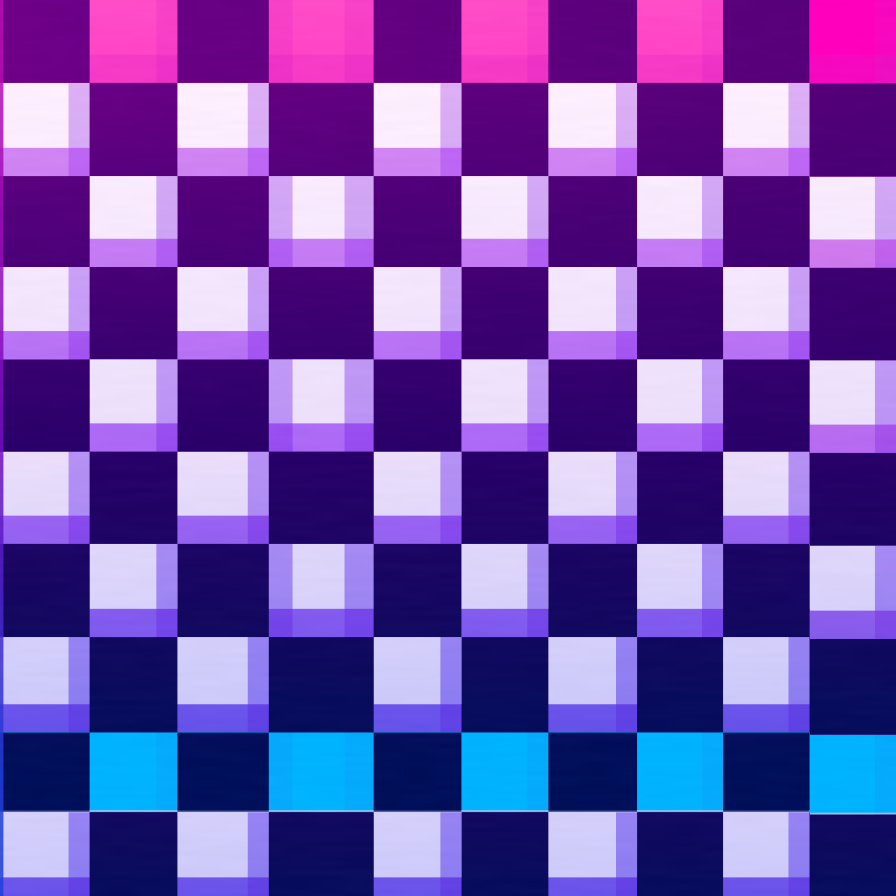
A WebGL 2 fragment shader for this pattern:

```glsl
#version 300 es
precision highp float;

uniform vec2 u_resolution;
out vec4 fragColor;

const int CELLS = 10;

// Cell borders: columns from the left, rows from the top
const float COLUMNS[11] = float[11](0.0, 0.1, 0.198, 0.3, 0.417, 0.515, 0.612, 0.711, 0.807, 0.9035, 1.0);
const float ROWS[11] = float[11](0.0, 0.0925, 0.1965, 0.298, 0.401, 0.504, 0.607, 0.711, 0.8175, 0.906, 1.0);

const vec3 PINK = vec3(1.0, 0.30, 0.78);
const vec3 HOT_PINK = vec3(1.0, 0.0, 0.74);
const vec3 CYAN = vec3(0.0, 0.70, 1.0);

float hash(vec2 p) {
    vec3 q = fract(p.xyx * vec3(0.1031, 0.1030, 0.0973));
    q += dot(q, q.yzx + 33.33);
    return fract((q.x + q.y) * q.z);
}

float valueNoise(vec2 p) {
    vec2 cell = floor(p);
    vec2 f = fract(p);
    f = f * f * (3.0 - 2.0 * f);
    float low = mix(hash(cell), hash(cell + vec2(1.0, 0.0)), f.x);
    float high = mix(hash(cell + vec2(0.0, 1.0)), hash(cell + vec2(1.0)), f.x);
    return mix(low, high, f.y);
}

// Smoothed step across one pixel
float edge(float border, float x, float pixel) {
    return clamp((x - border) / pixel + 0.5, 0.0, 1.0);
}

// Vertical three-colour gradient
vec3 ramp(vec3 top, vec3 middle, vec3 bottom, float depth) {
    vec3 upper = mix(top, middle, clamp((depth - 0.08) / 0.42, 0.0, 1.0));
    return mix(upper, bottom, clamp((depth - 0.5) / 0.36, 0.0, 1.0));
}

// Index of the interval holding x; parity flips sign at each inner border
int locate(float borders[11], float x, float pixel, out float parity) {
    int index = 0;
    parity = 1.0;
    for (int i = 1; i < CELLS; i++) {
        if (x >= borders[i]) index = i;
        parity *= 1.0 - 2.0 * edge(borders[i], x, pixel);
    }
    return index;
}

vec3 darkColor(float depth, float x) {
    vec3 top = mix(vec3(0.43, 0.0, 0.53), vec3(0.33, 0.0, 0.47), x);
    return ramp(top, vec3(0.16, 0.0, 0.41), vec3(0.0, 0.06, 0.35), depth);
}

// Pale face with a shaded side, a shaded foot and a deeper corner
vec3 paleColor(float depth, float side, float foot) {
    vec3 face = ramp(vec3(1.0, 0.94, 1.0), vec3(0.92, 0.87, 0.98), vec3(0.77, 0.77, 0.98), depth);
    vec3 sideTone = ramp(vec3(0.87, 0.69, 0.96), vec3(0.72, 0.57, 0.96), vec3(0.50, 0.47, 0.94), depth);
    vec3 footTone = ramp(vec3(0.86, 0.55, 0.95), vec3(0.67, 0.41, 0.96), vec3(0.36, 0.31, 0.91), depth);
    vec3 corner = ramp(vec3(0.79, 0.43, 0.96), vec3(0.59, 0.30, 0.94), vec3(0.34, 0.25, 0.89), depth);
    return mix(mix(face, sideTone, side), mix(footTone, corner, side), foot);
}

vec3 accentColor(vec3 base, vec3 shade, float side, float foot) {
    return mix(base, shade, 0.22 * side + 0.25 * foot);
}

void main() {
    vec2 uv = gl_FragCoord.xy / u_resolution;
    vec2 pixel = 1.0 / u_resolution;
    float depth = 1.0 - uv.y;

    // The last column hangs slightly lower
    float rowDepth = depth - 0.003 * depth * step(COLUMNS[9], uv.x);
    float parityX, parityY;
    int column = locate(COLUMNS, uv.x, pixel.x, parityX);
    int row = locate(ROWS, rowDepth, pixel.y, parityY);
    float light = 0.5 - 0.5 * parityX * parityY;

    // Shaded strips; the wide column has one on both sides
    bool wide = column == 3;
    float side = edge(COLUMNS[column + 1] - (wide ? 0.0325 : 0.0235), uv.x, pixel.x);
    if (wide) side = max(side, 1.0 - edge(COLUMNS[column] + 0.0265, uv.x, pixel.x));
    float footHeight = row == 9 ? 0.0208 : 0.0315;
    float foot = edge(ROWS[row + 1] - footHeight, rowDepth, pixel.y);

    // The bottom row restarts at an earlier tone
    float tone = row == 9 ? depth - 0.2 : depth;
    vec3 dark = darkColor(tone, uv.x);
    vec3 pale = paleColor(tone, side, foot);
    if (column == 9) pale = mix(pale, vec3(1.0, 0.45, 0.8), 0.25 * foot * (1.0 - depth));
    if (row == 0) {
        vec3 base = column == 9 ? HOT_PINK : mix(PINK, HOT_PINK, 0.15 * depth / ROWS[1]);
        pale = accentColor(base, vec3(0.86, 0.12, 0.78), side, foot);
    }
    if (row == 8) pale = accentColor(CYAN, vec3(0.08, 0.55, 0.95), side, 0.0);
    vec3 color = mix(dark, pale, light);

    // Hairline above the bottom row and bright left rim
    float hairline = 1.0 - smoothstep(0.0007, 0.0007 + pixel.y, abs(rowDepth - 0.9055));
    color = mix(color, vec3(0.78, 0.82, 1.0), hairline * mix(0.2, 0.7, light));
    vec3 rim = ramp(vec3(0.72, 0.05, 0.70), vec3(0.45, 0.05, 0.75), vec3(0.12, 0.25, 0.85), depth);
    color = mix(color, rim, 0.85 * (1.0 - edge(0.0038, uv.x, pixel.x)));

    // Faint horizontal streaks
    color += 0.014 * (valueNoise(uv * vec2(30.0, 190.0)) - 0.5);
    fragColor = vec4(clamp(color, 0.0, 1.0), 1.0);
}
```
